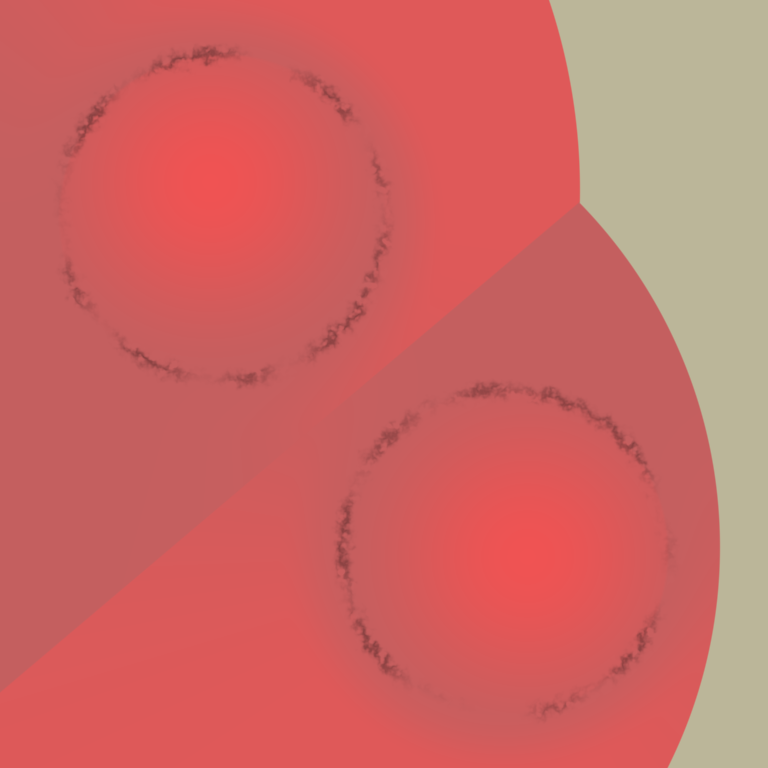
This background is drawn by a WebGL 2 fragment shader. Its source:

```glsl
#version 300 es
precision highp float;

uniform vec2 u_resolution;
out vec4 outColor;

// Palette
const vec3 SAND = vec3(0.735, 0.715, 0.600);
const vec3 DUSK = vec3(0.770, 0.373, 0.373);
const vec3 CORAL = vec3(0.875, 0.348, 0.348);
const vec3 GLOW = vec3(0.940, 0.325, 0.325);
const vec3 CRACK = vec3(0.400, 0.190, 0.190);

// Balls, their glow centres and the directions their surroundings are lit from
const float BALL_RADIUS = 0.212;
const vec2 BALL_A = vec2(0.289, 0.717);
const vec2 BALL_B = vec2(0.658, 0.281);
const vec2 GLOW_A = vec2(0.274, 0.763);
const vec2 GLOW_B = vec2(0.687, 0.275);
const float GLOW_REACH = 0.265;
const float LIGHT_ANGLE_A = 0.62;
const float LIGHT_ANGLE_B = -1.83;
const float RIM_SHADE = 0.8;
const float RIM_REACH = 0.085;

// Large lobes: centre and radius
const vec3 LOBE_A = vec3(-0.0234, 0.7526, 0.7786);
const vec3 LOBE_B = vec3(0.2969, 0.2878, 0.6406);

// Cracks along the rims
const float CRACK_WIDTH = 0.0075;
const float CRACK_WOBBLE = 0.012;
const float CRACK_STRENGTH = 0.62;
const float CRACK_SCALE = 55.0;
const float PATCH_SCALE = 10.0;

vec2 hashGradient(vec2 cell) {
    vec3 q = fract(cell.xyx * vec3(0.1031, 0.1030, 0.0973));
    q += dot(q, q.yzx + 33.33);
    float angle = 6.2832 * fract((q.x + q.y) * q.z);
    return vec2(cos(angle), sin(angle));
}

float gradientNoise(vec2 p) {
    vec2 i = floor(p);
    vec2 f = p - i;
    vec2 w = f * f * f * (f * (f * 6.0 - 15.0) + 10.0);
    vec2 e = vec2(0.0, 1.0);
    float low = mix(dot(hashGradient(i), f),
                    dot(hashGradient(i + e.yx), f - e.yx), w.x);
    float high = mix(dot(hashGradient(i + e.xy), f - e.xy),
                     dot(hashGradient(i + e.yy), f - e.yy), w.x);
    return mix(low, high, w.y);
}

float fractalNoise(vec2 p) {
    float sum = 0.0;
    float amplitude = 1.0;
    for (int octave = 0; octave < 3; octave++) {
        sum += amplitude * gradientNoise(p);
        p = p * 2.03 + 17.1;
        amplitude *= 0.5;
    }
    return sum;
}

// Dark, broken line wandering around a rim
float crackMask(vec2 p, float rim) {
    float grain = fractalNoise(p * CRACK_SCALE);
    float wander = rim + CRACK_WOBBLE * fractalNoise(p * CRACK_SCALE + 40.0);
    float band = exp(-pow(wander / CRACK_WIDTH, 2.0));
    float patches = smoothstep(-0.3, 0.35, gradientNoise(p * PATCH_SCALE + 5.0));
    float ridge = 1.0 - smoothstep(0.0, 0.55, abs(grain));
    return CRACK_STRENGTH * band * patches * ridge;
}

// One cell: directional shading outside the ball, radial glow inside
vec3 cellColor(vec2 p, vec2 center, vec2 glowCenter, float lightAngle, float pixel) {
    vec2 offset = p - center;
    float dist = length(offset);
    float rim = dist - BALL_RADIUS;

    vec2 lightDir = vec2(cos(lightAngle), sin(lightAngle));
    float facing = dot(offset / max(dist, 1e-4), lightDir);
    float light = smoothstep(-0.85, 0.9, facing);
    light *= 1.0 - RIM_SHADE * (1.0 - smoothstep(0.0, RIM_REACH, rim));
    vec3 outside = mix(DUSK, CORAL, light);

    float glow = 1.0 - smoothstep(0.0, GLOW_REACH, length(p - glowCenter));
    vec3 inside = mix(DUSK, GLOW, glow);

    vec3 color = mix(inside, outside, smoothstep(-2.0 * pixel, 2.0 * pixel, rim));
    return mix(color, CRACK, crackMask(p, rim));
}

void main() {
    vec2 p = gl_FragCoord.xy / u_resolution;
    float pixel = 1.0 / min(u_resolution.x, u_resolution.y);

    // Two cells split halfway between the balls
    vec3 cellA = cellColor(p, BALL_A, GLOW_A, LIGHT_ANGLE_A, pixel);
    vec3 cellB = cellColor(p, BALL_B, GLOW_B, LIGHT_ANGLE_B, pixel);
    float seam = dot(p - 0.5 * (BALL_A + BALL_B), normalize(BALL_B - BALL_A));
    vec3 color = mix(cellA, cellB, smoothstep(-pixel, pixel, seam));

    // Union of the lobes against the backdrop
    float edge = min(length(p - LOBE_A.xy) - LOBE_A.z,
                     length(p - LOBE_B.xy) - LOBE_B.z);
    color = mix(color, SAND, smoothstep(-pixel, pixel, edge));

    outColor = vec4(color, 1.0);
}
```
